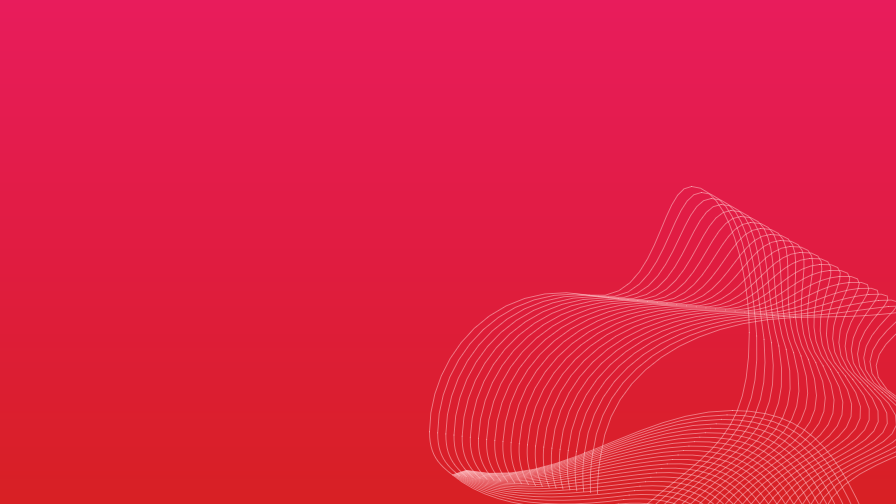
Reproduce this background procedurally as a Shadertoy shader.

```glsl
const int STRANDS = 22;
const int STEPS = 12;
const float HALF_WIDTH = 0.008;
const float OPACITY = 0.55;

// Backdrop: three vertical colour stops
vec3 backdrop(float height) {
    vec3 low = vec3(0.845, 0.125, 0.14);
    vec3 middle = vec3(0.88, 0.11, 0.255);
    vec3 high = vec3(0.91, 0.11, 0.36);
    return height < 0.5 ? mix(low, middle, height * 2.0)
                        : mix(middle, high, height * 2.0 - 1.0);
}

float segmentDistance(vec2 p, vec2 a, vec2 b) {
    vec2 along = b - a;
    float t = clamp(dot(p - a, along) / max(dot(along, along), 1e-6), 0.0, 1.0);
    return length(p - a - along * t);
}

// Columns of the matrix are the four control points
vec2 bezierPoint(mat4x2 curve, float t) {
    float u = 1.0 - t;
    return curve * vec4(u * u * u, 3.0 * u * u * t, 3.0 * u * t * t, t * t * t);
}

float bezierDistance(vec2 p, mat4x2 curve) {
    float nearest = 1e3;
    vec2 previous = curve[0];
    for (int i = 1; i <= STEPS; i++) {
        vec2 next = bezierPoint(curve, float(i) / float(STEPS));
        nearest = min(nearest, segmentDistance(p, previous, next));
        previous = next;
    }
    return nearest;
}

// The control hull bounds the curve
bool nearHull(vec2 p, mat4x2 curve, float margin) {
    vec2 low = min(min(curve[0], curve[1]), min(curve[2], curve[3])) - margin;
    vec2 high = max(max(curve[0], curve[1]), max(curve[2], curve[3])) + margin;
    return all(greaterThan(p, low)) && all(lessThan(p, high));
}

// Light left through a family of strands blended between two curves
float sheet(vec2 p, float pixel, mat4x2 first, mat4x2 last) {
    float clear = 1.0;
    for (int i = 0; i < STRANDS; i++) {
        float blend = float(i) / float(STRANDS - 1);
        mat4x2 curve = first * (1.0 - blend) + last * blend;
        if (nearHull(p, curve, HALF_WIDTH + pixel)) {
            float d = bezierDistance(p, curve);
            float coverage = clamp(0.5 + (HALF_WIDTH - d) / pixel, 0.0, 1.0);
            clear *= 1.0 - OPACITY * coverage;
        }
    }
    return clear;
}

float ribbon(vec2 p, float pixel) {
    float clear = 1.0;

    // Peak down to the saddle
    clear *= sheet(p, pixel,
        mat4x2(12.35, 5.67, 11.77, 5.67, 11.77, 3.54, 10.52, 3.73),
        mat4x2(16.04, 3.42, 15.31, 3.33, 14.9, 3.35, 14.17, 3.33));

    // Saddle round the left shoulder
    clear *= sheet(p, pixel,
        mat4x2(10.52, 3.73, 8.85, 4.04, 7.67, 2.65, 7.67, 1.29),
        mat4x2(14.17, 3.33, 12.29, 3.25, 10.9, 2.33, 10.73, 0.88));

    // Left foot
    clear *= sheet(p, pixel,
        mat4x2(7.67, 1.29, 7.67, 0.88, 7.83, 0.71, 8.08, 0.52),
        mat4x2(10.73, 0.88, 10.69, 0.67, 10.67, 0.42, 10.67, 0.19));

    // Lower hump, rising then falling
    clear *= sheet(p, pixel,
        mat4x2(8.08, 0.52, 8.75, -0.04, 9.9, -0.17, 11.04, 0.0),
        mat4x2(8.33, 0.6, 10.0, 0.25, 11.35, 1.67, 13.08, 1.67));
    clear *= sheet(p, pixel,
        mat4x2(11.04, 0.0, 11.88, 0.08, 12.29, -0.17, 12.5, -0.38),
        mat4x2(13.08, 1.67, 14.38, 1.67, 14.9, 0.98, 15.42, -0.17));

    // Right wall, twisting then sweeping back
    clear *= sheet(p, pixel,
        mat4x2(12.35, 5.67, 13.02, 5.67, 13.38, 4.1, 13.38, 3.06),
        mat4x2(16.04, 3.42, 17.29, 3.54, 14.58, 2.75, 16.15, 1.81));
    clear *= sheet(p, pixel,
        mat4x2(13.38, 3.06, 13.38, 1.19, 12.71, 0.98, 11.46, -0.08),
        mat4x2(16.15, 1.81, 17.71, 0.88, 15.21, 1.08, 14.69, -0.17));
    return 1.0 - clear;
}

void mainImage(out vec4 fragColor, in vec2 fragCoord) {
    // The canvas is nine units high
    float pixel = 9.0 / iResolution.y;
    vec2 p = fragCoord * pixel;
    vec3 strandColor = vec3(1.0, 0.79, 0.8);
    vec3 color = mix(backdrop(p.y / 9.0), strandColor, ribbon(p, pixel));
    fragColor = vec4(color, 1.0);
}
```
